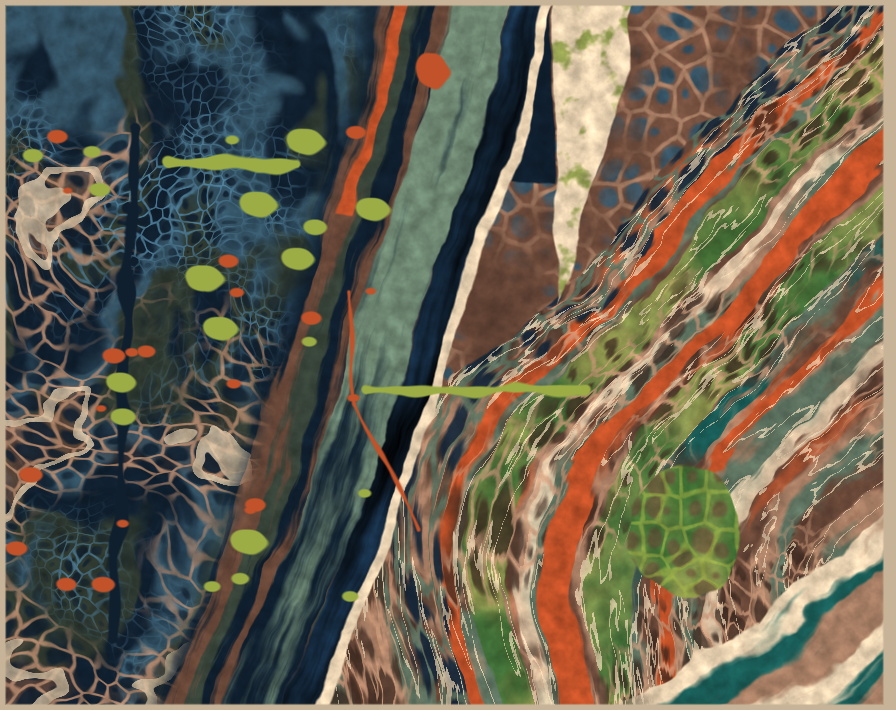
Give the GLSL for this texture, as a Shadertoy shader.

```glsl
// Acrylic pour: a dark blue cellular sea meets warm marbled land at a pale
// spine. Warped gradient noise drives ribbons, streaks and Voronoi lace.
const vec3 NAVY = vec3(.06, .12, .18), SLATE = vec3(.2, .32, .39), TEAL = vec3(.1, .36, .34);
const vec3 SAGE = vec3(.36, .44, .37), BROWN = vec3(.41, .28, .22), TAN = vec3(.65, .49, .39);
const vec3 CREAM = vec3(.92, .83, .7), OLIVE = vec3(.55, .59, .3), LIME = vec3(.61, .68, .27);
const vec3 RUST = vec3(.76, .32, .16), GREEN = vec3(.24, .43, .2);

vec2 hash2(vec2 p) {
  vec3 a = fract(p.xyx * vec3(.1031, .103, .0973));
  a += dot(a, a.yzx + 33.33);
  return fract((a.xx + a.yz) * a.zy);
}
float slope(vec2 c, vec2 f, vec2 o) { return dot(hash2(c + o) * 2. - 1., f - o); }
float noise(vec2 p) {
  vec2 c = floor(p), f = fract(p), u = f * f * (3. - 2. * f), e = vec2(0, 1);
  return mix(mix(slope(c, f, e.xx), slope(c, f, e.yx), u.x),
             mix(slope(c, f, e.xy), slope(c, f, e.yy), u.x), u.y);
}
float fbm(vec2 p) {
  float sum = 0.;
  for (float amp = .6; amp > .07; amp *= .5) {
    sum += amp * noise(p);
    p = mat2(1.6, 1.2, -1.2, 1.6) * p + 3.1;
  }
  return sum;
}
// Masks and paint
float fill(float d) { return 1. - smoothstep(-.002, .002, d); }
float band(float x, float mid, float r) { return fill(abs(x - mid) - r); }
float drop(vec2 p, float r) { return fill(length(p) - r * (1. + .5 * noise(p * 35.))); }
void lay(inout vec3 col, vec3 paint, float mask) { col = mix(col, paint, mask); }
vec3 marble(float t, vec3 a, vec3 b, vec3 c) {
  t = fract(t) * 3.;
  vec3 col = mix(a, b, smoothstep(.5, 1., t));
  lay(col, c, smoothstep(1.5, 2., t));
  return mix(col, a, smoothstep(2.5, 3., t));
}
// Voronoi cells with rims and cores
void lace(inout vec3 col, vec2 p, vec3 rim, vec3 core, float amount) {
  float near = 8., next = 8., size = 0.;
  for (int k = 0; k < 9; k++) {
    vec2 o = vec2(k % 3, k / 3) - 1., r = hash2(floor(p) + o);
    float d = length(o + .1 + .8 * r - fract(p));
    next = min(next, max(d, near));
    if (d < near) { near = d; size = .12 + .4 * r.x; }
  }
  lay(col, core, amount * (1. - smoothstep(size - .1, size + .1, near)));
  lay(col, rim, amount * (1. - smoothstep(.04, .22, next - near)));
}
float strand(vec2 p, vec2 a, vec2 b, float r) {
  p += .012 * vec2(noise(p * 12. + 5.), noise(p * 14.)) - a;
  b -= a;
  float h = clamp(dot(p, b) / dot(b, b), 0., 1.);
  return fill(length(p - b * h) - r * (.9 + 1.3 * noise(p * 24.)));
}
float scatter(vec2 p, float seed, float size) {
  float mask = 0.;
  for (float i = 0.; i < 20.; i++) {
    vec2 c = vec2(.02, .12) + vec2(.52, .75) * hash2(vec2(i, seed));
    mask = max(mask, drop((p - c) * vec2(.75, 1.2), size * (.35 + hash2(vec2(seed, i)).x)));
  }
  return mask;
}

// Blue side; s is the distance across the spine
vec3 sea(vec2 p, vec2 w, float s) {
  vec2 q = w + .1 * vec2(fbm(p * 5.), fbm(p * 5. + 8.));
  vec3 col = marble(fbm(q * vec2(5, 3)) * 2.6 + s * 2., NAVY, SLATE, SAGE * .5);
  lace(col, q * 58., SLATE * 1.45, NAVY, smoothstep(-.1, .3, fbm(q * 5.)));
  float warm = fbm(q * 4. + 9.) + .45 * w.y - .5 * w.x - .1;
  lay(col, BROWN, .7 * smoothstep(.15, .35, warm));
  lace(col, mat2(22, -13, 11, 32) * q, TAN * 1.1, NAVY, .85 * smoothstep(-.05, .2, warm));
  lay(col, CREAM * .9, .8 * band(warm, .28, .025));
  float streak = fbm(vec2(s * 40., w.y * 4.));
  lay(col, marble(s * 13. + streak, NAVY, BROWN, SAGE * .6), smoothstep(-.26, -.2, s));
  vec3 ribbon = mix(SAGE * 1.2, NAVY, smoothstep(-.2, .25, streak + .6 * w.y - .4));
  lay(col, ribbon, band(s + .02 * streak, -.085, .042));
  lay(col, NAVY * (1. + 3. * streak), band(s, -.02, .024));
  lay(col, RUST, band(s + .015 * streak, -.19, .009) * fill(w.y - .3));
  return col;
}
// Warm side: ribbons bend where two flows meet
vec3 land(vec2 p, vec2 w, float s) {
  float lower = w.x - .66 - .15 * w.y, upper = .707 * (w.x + w.y - 1.465);
  float h = clamp(.5 + 4. * (lower - upper), 0., 1.), along = .7 * (w.y - (w.x - .765) * h);
  float g = mix(lower, upper, h) - .125 * h * (1. - h);
  float grain = fbm(vec2(g * 38., along * 5.)), patches = fbm(w * 6. + 3.);
  float t = g + .04 * grain + .02 * fbm(p * 7.), mottle = smoothstep(-.15, .15, patches);
  vec3 moss = mix(GREEN, OLIVE, mottle), col = marble(t * 10. + patches, BROWN, TAN, SAGE);
  lay(col, RUST, .6 * smoothstep(.1, .3, fbm(vec2(g * 25., along * 4.) + 6.)));
  lay(col, RUST, band(abs(t), .138, .011));
  lay(col, moss, .9 * band(abs(t + .012), .073, .026));
  lay(col, TEAL, mottle * band(t, .1, .01));
  lay(col, CREAM, .8 * band(abs(t - .08), .12, .01));
  vec2 net = vec2(t * 46., along * 20. + grain);
  lace(col, net, TAN * 1.2, BROWN * .55, .75 * smoothstep(-.08, .12, fbm(w * 5.)));
  lace(col, net * .8, SAGE, NAVY * 1.2, .9 * band(t, -.18, .035));
  lay(col, CREAM, .7 * band(grain, .06, .018));
  // Green pool and teal shore
  lace(moss, w * 27., LIME, BROWN, .6);
  lay(col, moss, fill(length(w - vec2(.96, .75)) - .09 - .05 * patches));
  float shore = .6 * w.x + .8 * w.y - 1.33 + .04 * fbm(p * 9.);
  vec3 surf = marble(shore * 9. + .7 * fbm(vec2(shore * 25., p.x * 5.)), CREAM, TEAL, TAN);
  lay(col, surf, fill(-shore) * smoothstep(.86, .93, w.x));
  lay(col, RUST, band(t, 0., .015));
  // Brown shoulder, white pour, dark inlet
  vec3 shoulder = BROWN * (1.05 + .6 * patches);
  lace(shoulder, w * 24., TAN, SLATE, mottle);
  lay(col, shoulder, fill(upper + .2 + .03 * patches));
  float edge = w.x - .885 + .35 * max(w.y - .1, 0.);
  vec3 milk = mix(CREAM, OLIVE, smoothstep(.02, .2, fbm(p * 22.) + edge + .02));
  lay(col, milk, fill(max(edge, .775 - w.x)));
  return mix(col, NAVY, fill(max(max(w.x - .772, w.y - .25), .012 - s)));
}
void mainImage(out vec4 fragColor, in vec2 fragCoord) {
  vec2 p = fragCoord / iResolution.y, bend = vec2(.5, .57);
  p.y = 1. - p.y;
  vec2 w = p + .06 * vec2(fbm(p * 3.), fbm(p * 3. + 7.)) + .008 * fbm(p * 18.);
  float s = w.x - .76 + .22 * w.y + .1 * w.y * w.y;
  vec3 col = mix(land(p, w, s), sea(p, w, s), fill(s));
  lay(col, CREAM, band(s, .005, .008));
  col *= 1. + .45 * fbm(p * 45.);
  // Drips, splatters and bare edge
  lay(col, NAVY, strand(p, vec2(.19, .18), vec2(.16, .9), .008));
  float red = max(strand(p, vec2(.49, .41), bend, .003), strand(p, bend, vec2(.59, .74), .003));
  lay(col, RUST, max(max(red, drop(p - vec2(.61, .1), .025)), scatter(p, 3., .01)));
  float lime = max(scatter(p, 7., .017), strand(p, vec2(.52, .55), vec2(.82, .55), .007));
  lay(col, LIME, max(lime, strand(p, vec2(.24, .23), vec2(.42, .23), .01)));
  float right = iResolution.x / iResolution.y - p.x - .01;
  lay(col, CREAM * .85, fill(min(min(p.x, right), min(p.y, 1. - p.y)) - .008));
  fragColor = vec4(col, 1);
}
```
